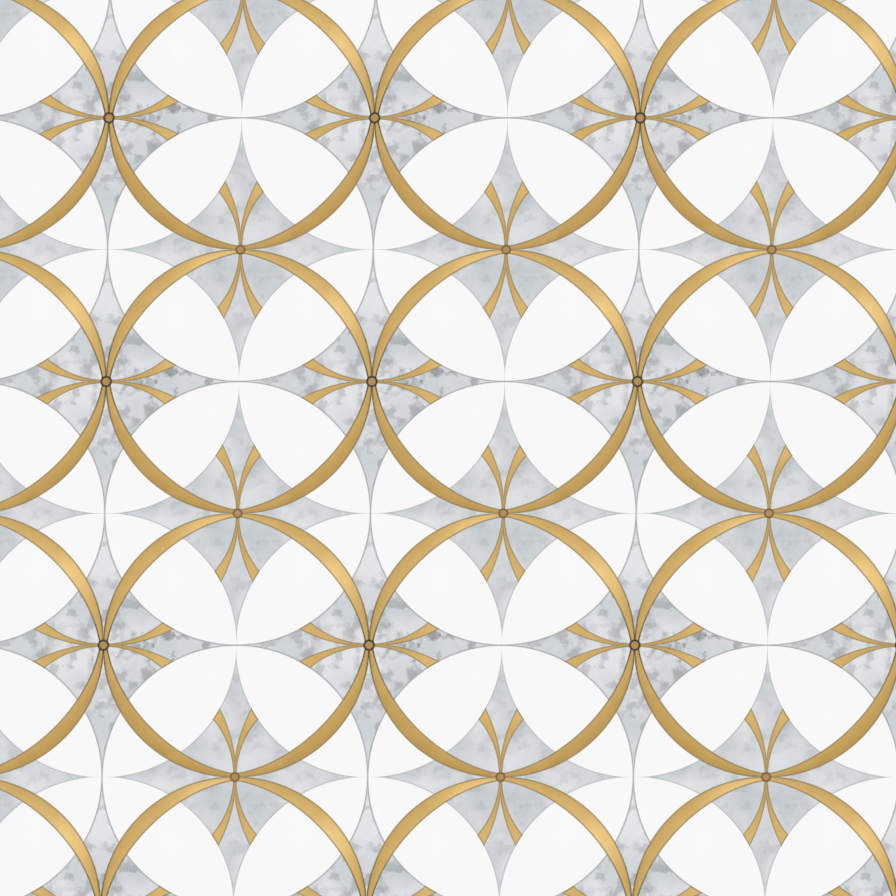
Write a three.js fragment shader that draws this pattern.

```glsl
varying vec2 vUv;

float hash(vec2 p) {
  vec3 h = fract(p.xyx * vec3(0.1031, 0.1030, 0.0973));
  h += dot(h, h.yzx + 33.33);
  return fract((h.x + h.y) * h.z);
}

float noise(vec2 p) {
  vec2 i = floor(p), f = fract(p);
  f = f * f * (3.0 - 2.0 * f);
  return mix(mix(hash(i), hash(i + vec2(1.0, 0.0)), f.x),
             mix(hash(i + vec2(0.0, 1.0)), hash(i + 1.0), f.x), f.y);
}

float fbm(vec2 p) {
  float sum = 0.0, amp = 0.5;
  for (int i = 0; i < 5; i++) {
    sum += amp * noise(p);
    p = mat2(1.6, 1.2, -1.2, 1.6) * p + 7.3;
    amp *= 0.5;
  }
  return sum;
}

float fill(float d) { return 1.0 - smoothstep(-0.009, 0.009, d); }
float line(float d, float halfWidth) { return fill(abs(d) - halfWidth); }

// offset from the nearest point of a grid with spacing 2
vec2 nearest(vec2 p) { return p - 2.0 * floor(p * 0.5 + 0.5); }

vec3 marble(vec2 p, float contrast) {
  float cloud = smoothstep(0.2, 0.75, fbm(p * 3.5 + 20.0));
  float vein = 1.0 - smoothstep(0.0, 0.07, abs(fbm(p * 4.0 + 41.0) - 0.47));
  float fleck = smoothstep(0.5, 0.72, fbm(p * 13.0 + 60.0));
  vec3 stone = mix(vec3(0.895, 0.90, 0.905), vec3(0.80, 0.82, 0.835), cloud);
  return stone - contrast * (0.05 * vein + 0.13 * fleck);
}

// crescent pair bending away from the y axis
float leaves(vec2 p) {
  p.x = abs(p.x);
  return max(length(p - vec2(1.1, 0.0)) - 1.1,
             0.69 - length(p - vec2(0.69, 0.0))) - 0.007;
}

vec3 brass(float shine, vec2 p) {
  vec3 metal = mix(vec3(0.70, 0.56, 0.31), vec3(0.91, 0.77, 0.50), shine);
  return metal + 0.06 * (fbm(p * 9.0 + 30.0) - 0.5);
}

void main() {
  // half-period units with a slight lean
  vec2 q = vUv - vec2(0.1185, 0.5742);
  q.x -= 0.0105 * q.y;
  q *= 2.0 / vec2(0.2965, 0.2943);
  vec2 a = nearest(q);
  vec2 b = nearest(q + 1.0);
  vec2 c = vec2(b.x, a.y);

  vec3 color = vec3(0.973) + 0.008 * (fbm(c * 4.0 + 15.0) - 0.5);

  // concave marble stars on both node grids
  float starA = 1.0 - length(b);
  float starB = 1.006 - length(a);
  float blotch = exp(-14.0 * dot(a - vec2(0.5, 0.0), a - vec2(0.5, 0.0)));
  color = mix(color, marble(a, 0.8 + 1.1 * blotch), fill(starA));
  color = mix(color, marble(b + 9.0, 0.35) - 0.012, fill(starB));
  color = mix(color, vec3(0.57, 0.58, 0.58), 0.75 * line(starA, 0.004));
  color = mix(color, vec3(0.62, 0.63, 0.63), 0.65 * line(starB, 0.003));

  // brass leaves, sideways on one grid and upright on the other
  float leafA = max(leaves(a.yx), starA);
  float leafB = max(leaves(b), starB);
  float leaf = min(leafA, leafB);
  float reach = leafA < leafB ? length(a) : length(b);
  color = mix(color, brass(0.25 + 0.9 * reach, c), fill(leaf));
  color = mix(color, vec3(0.47, 0.38, 0.25), 0.6 * line(leaf, 0.003));

  // brass rings, thin at the nodes and wide between them
  float radius = max(length(c), 0.001);
  vec2 dir = c / radius;
  float width = 0.022 + 0.084 * abs(2.0 * dir.x * dir.y);
  float ring = max(radius - 1.0, 1.0 - width - radius);
  float glint = pow(max(dot(dir, vec2(0.83, 0.56)), 0.0), 40.0)
              + 0.7 * pow(max(dot(dir, vec2(-0.25, 0.97)), 0.0), 40.0);
  float across = (1.0 - radius) / width;
  float shine = 0.3 + 0.25 * across + 0.15 * dir.y + 0.55 * glint;
  color = mix(color, brass(shine, c), fill(ring));
  float nearA = exp(-5.0 * length(a));
  vec3 edge = mix(vec3(0.46, 0.38, 0.25), vec3(0.17, 0.15, 0.12), nearA);
  color = mix(color, edge, (0.65 + 0.3 * nearA) * line(ring, 0.004));

  // rivets
  float rivetA = length(a) - 0.036;
  float rivetB = length(b) - 0.031;
  float rivet = min(rivetA, rivetB);
  color = mix(color, vec3(0.70, 0.56, 0.37), fill(rivet));
  vec3 rim = rivetA < rivetB ? vec3(0.20, 0.17, 0.13) : vec3(0.45, 0.35, 0.23);
  color = mix(color, rim, 0.85 * line(rivet, 0.006));

  gl_FragColor = vec4(color, 1.0);
}
```
